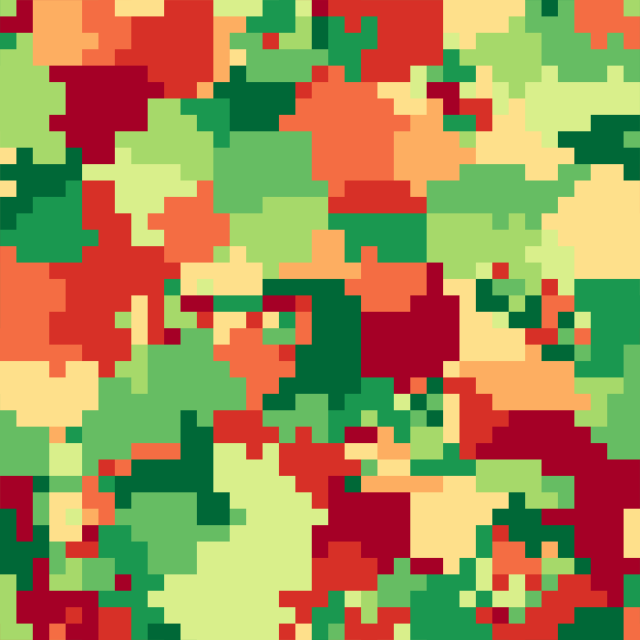
A Shadertoy shader for this texture:

```glsl
// A mosaic of square tiles forming ragged patches in reds, creams and greens.
// Each tile takes the colour of the nearest weighted Voronoi site, found after
// a gradient noise warp; a second noise picks zones where patches become tiny.

const float TILES = 39.0;         // tiles along the canvas height
const float PATCH_SIZE = 3.9;     // site spacing in tiles
const float CRUMB_SIZE = 1.35;    // site spacing in the finely broken zones
const float CRUMB_LEVEL = 0.17;   // noise level above which patches crumble
const float EDGE_PIXELS = 1.1;    // softness of the tile edges

const int COLOURS = 10;
const vec3 PALETTE[COLOURS] = vec3[COLOURS](
    vec3(0.647, 0.000, 0.149),    // crimson
    vec3(0.400, 0.741, 0.388),    // leaf
    vec3(0.992, 0.682, 0.380),    // apricot
    vec3(0.000, 0.408, 0.216),    // pine
    vec3(0.843, 0.188, 0.153),    // vermilion
    vec3(0.651, 0.851, 0.416),    // lime
    vec3(0.996, 0.878, 0.545),    // cream
    vec3(0.102, 0.596, 0.314),    // emerald
    vec3(0.957, 0.427, 0.263),    // coral
    vec3(0.851, 0.937, 0.545));   // pale lime
const float SHARES[COLOURS] = float[COLOURS](
    0.095, 0.11, 0.075, 0.10, 0.13, 0.095, 0.075, 0.15, 0.09, 0.08);

// Two random values in 0..1 for an integer cell
vec2 hash2(vec2 cell, int seed) {
    uvec2 v = uvec2(ivec2(cell) + seed * ivec2(131, 577)) * 1664525u + 1013904223u;
    for (int i = 0; i < 2; i++) {
        v.x += v.y * 1664525u;
        v.y += v.x * 1664525u;
        v ^= v >> 16u;
    }
    return vec2(v & 65535u) / 65536.0;
}

float cornerSlope(vec2 cell, vec2 corner, vec2 f, int seed) {
    return dot(hash2(cell + corner, seed) * 2.0 - 1.0, f - corner);
}

float gradientNoise(vec2 p, int seed) {
    vec2 i = floor(p), f = p - i;
    vec2 u = f * f * f * (f * (f * 6.0 - 15.0) + 10.0);
    float low = mix(cornerSlope(i, vec2(0, 0), f, seed),
                    cornerSlope(i, vec2(1, 0), f, seed), u.x);
    float high = mix(cornerSlope(i, vec2(0, 1), f, seed),
                     cornerSlope(i, vec2(1, 1), f, seed), u.x);
    return mix(low, high, u.y);
}

// Cell of the nearest site; random weights make some patches larger
vec2 nearestSite(vec2 p, float weight, int seed) {
    vec2 home = floor(p), best = home;
    float bestDistance = 1e3;
    for (int y = -1; y <= 1; y++)
    for (int x = -1; x <= 1; x++) {
        vec2 cell = home + vec2(x, y);
        vec2 site = cell + hash2(cell, seed);
        float d = length(p - site) - weight * hash2(cell, seed + 1).x;
        if (d < bestDistance) {
            bestDistance = d;
            best = cell;
        }
    }
    return best;
}

// Golden ratio steps along a row keep the colour shares even
float siteRank(vec2 site, float disorder, int seed) {
    float rowStart = hash2(vec2(0.0, site.y), seed).x;
    return fract(site.x * 0.618 + rowStart + disorder * hash2(site, seed + 1).y);
}

vec3 paletteColour(float rank) {
    int index = 0;
    float limit = SHARES[0];
    while (index < COLOURS - 1 && rank > limit) {
        index++;
        limit += SHARES[index];
    }
    return PALETTE[index];
}

vec3 tileColour(vec2 tile) {
    if (gradientNoise(tile / 8.0, 3) > CRUMB_LEVEL) {
        vec2 crumb = nearestSite(tile / CRUMB_SIZE, 0.3, 5);
        return paletteColour(siteRank(crumb, 1.0, 8));
    }
    vec2 bend = vec2(gradientNoise(tile / 3.3, 11), gradientNoise(tile / 3.3, 13));
    vec2 ragged = hash2(tile, 15) - 0.5;
    vec2 p = tile + 2.2 * bend + 0.6 * ragged;
    vec2 patchSite = nearestSite(p / vec2(1.1, 0.95) / PATCH_SIZE, 0.5, 17);
    return paletteColour(siteRank(patchSite, 0.25, 20));
}

void mainImage(out vec4 fragColor, in vec2 fragCoord) {
    // Blend the four nearest tiles across a thin seam
    vec2 p = fragCoord / iResolution.y * TILES - 0.5;
    vec2 tile = floor(p);
    float seam = EDGE_PIXELS * TILES / iResolution.y;
    vec2 blend = clamp((p - tile - 0.5) / seam + 0.5, 0.0, 1.0);

    vec3 colour = vec3(0.0);
    for (int y = 0; y <= 1; y++)
    for (int x = 0; x <= 1; x++) {
        vec2 corner = vec2(x, y);
        vec2 share = mix(1.0 - blend, blend, corner);
        if (share.x * share.y > 0.0)
            colour += share.x * share.y * tileColour(tile + corner);
    }
    fragColor = vec4(colour, 1.0);
}
```
